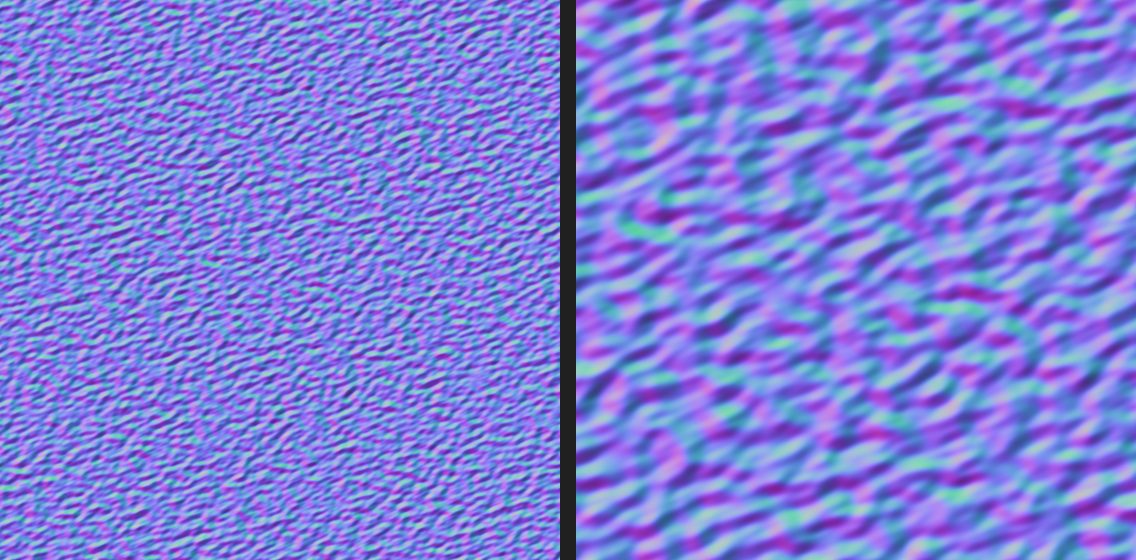
Left, the full canvas; right, a detail of the centre.
This texture map is drawn by a Shadertoy shader. Its source:

```glsl
// Tangent-space normal map of a fine, wind-rippled grain.
// Two layers of stretched, tilted gradient noise form a height field;
// its slopes, taken by central differences, are encoded as colour.

// Random unit vector for a lattice point
vec2 randomDirection(vec2 cell) {
    float angle = 6.2831853 * fract(sin(dot(cell, vec2(127.1, 311.7))) * 43758.5453);
    return vec2(cos(angle), sin(angle));
}

float gradientNoise(vec2 p) {
    vec2 cell = floor(p), f = fract(p);
    vec2 blend = f * f * f * (f * (f * 6.0 - 15.0) + 10.0);
    float a = dot(randomDirection(cell), f);
    float b = dot(randomDirection(cell + vec2(1, 0)), f - vec2(1, 0));
    float c = dot(randomDirection(cell + vec2(0, 1)), f - vec2(0, 1));
    float d = dot(randomDirection(cell + vec2(1, 1)), f - vec2(1, 1));
    return mix(mix(a, b, blend.x), mix(c, d, blend.x), blend.y);
}

// Noise stretched along an axis that rises to the right by the tilt
float ripples(vec2 p, float tilt, vec2 frequency) {
    float c = cos(tilt), s = sin(tilt);
    vec2 along = vec2(c * p.x + s * p.y, c * p.y - s * p.x);
    return gradientNoise(along * frequency);
}

float height(vec2 p) {
    return ripples(p, 0.26, vec2(42.0, 75.0))
         + 0.5 * ripples(p + 3.7, 0.42, vec2(62.0, 108.0));
}

void mainImage(out vec4 fragColor, in vec2 fragCoord) {
    vec2 p = fragCoord / iResolution.y;

    // Central differences; the step also softens the finest detail
    vec2 e = vec2(0.0018, 0.0);
    vec2 slope = vec2(height(p + e.xy) - height(p - e.xy),
                      height(p + e.yx) - height(p - e.yx)) / (2.0 * e.x);

    // Normal with the green axis pointing down
    vec3 normal = normalize(vec3(slope * vec2(-1.15, 1.0) / 145.0, 1.0));

    // Blue falls with steepness and more so on the left-facing sides
    float blue = 0.94 * normal.z + 0.2 * normal.x + 0.04 * normal.y;
    fragColor = vec4(clamp(vec3(0.5 + 0.5 * normal.xy, blue), 0.0, 1.0), 1.0);
}
```
